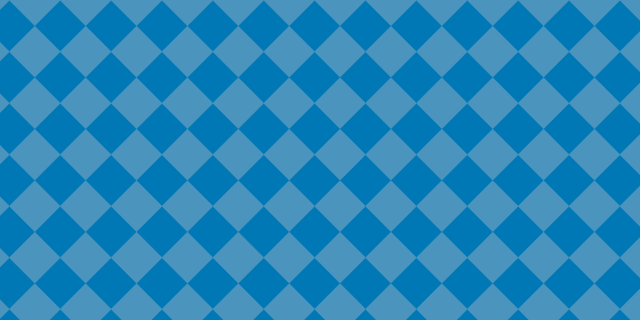
Give the GLSL for this pattern, as a Shadertoy shader.

```glsl
// Flat two-tone blue checkerboard of diamonds standing on their tips.

#define PITCH vec2(0.1590, 0.1609)    // spacing of the diamonds, in canvas heights
#define ANCHOR vec2(0.8242, 0.4362)   // centre of one diamond
#define HALF_DIAGONAL 0.0793          // centre to tip, just short of touching
#define LIGHT_BLUE vec3(0.29, 0.58, 0.74)
#define DEEP_BLUE vec3(0.00, 0.47, 0.71)

// Signed distance to a square turned by 45 degrees
float diamondDistance(vec2 p, float halfDiagonal) {
    return (abs(p.x) + abs(p.y) - halfDiagonal) * inversesqrt(2.0);
}

void mainImage(out vec4 fragColor, in vec2 fragCoord) {
    float pixel = 1.0 / iResolution.y;
    vec2 position = fragCoord * pixel;

    // Offset from the nearest diamond centre
    vec2 cell = (fract((position - ANCHOR) / PITCH + 0.5) - 0.5) * PITCH;

    // Edge smoothed over about one pixel
    float edge = diamondDistance(cell, HALF_DIAGONAL);
    float coverage = 1.0 - smoothstep(-0.7 * pixel, 0.7 * pixel, edge);

    fragColor = vec4(mix(LIGHT_BLUE, DEEP_BLUE, coverage), 1.0);
}
```
